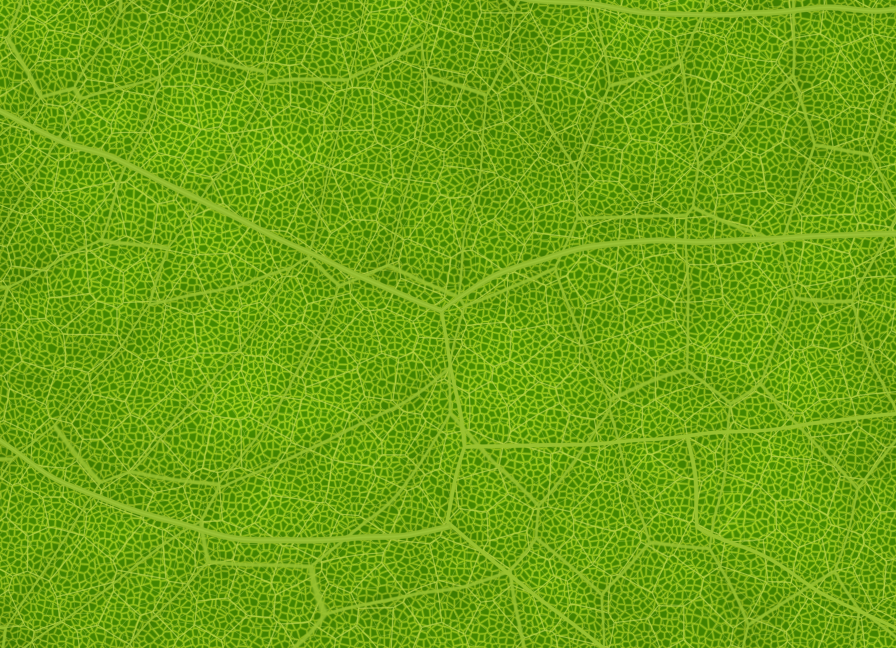
A Shadertoy shader for this texture:

```glsl
// Backlit green leaf: branching main veins over a nested network of ever finer veinlets.
#define NET_FREQ 92.0
#define AREOLE_FREQ 36.0
#define BRANCH_FREQ 16.0
#define RIB_FREQ vec2(6.2, 4.0)
#define JITTER 0.85
#define WOBBLE 0.012
#define DARK_GREEN vec3(0.265, 0.53, 0.004)
#define NET_GREEN vec3(0.62, 0.78, 0.12)
#define VEINLET_COLOR vec3(0.74, 0.84, 0.31)
#define RIB_COLOR vec3(0.60, 0.76, 0.19)
#define MAIN_COLOR vec3(0.57, 0.73, 0.18)

vec2 hash2(vec2 p) {
    p = vec2(dot(p, vec2(127.1, 311.7)), dot(p, vec2(269.5, 183.3)));
    return fract(sin(p) * 43758.5453);
}

vec2 noise2(vec2 p) {
    vec2 i = floor(p), f = fract(p);
    f = f * f * (3.0 - 2.0 * f);
    return mix(mix(hash2(i), hash2(i + vec2(1, 0)), f.x),
               mix(hash2(i + vec2(0, 1)), hash2(i + vec2(1, 1)), f.x), f.y);
}

vec2 rotate(vec2 p, float a) {
    float c = cos(a), s = sin(a);
    return vec2(c * p.x - s * p.y, s * p.x + c * p.y);
}

// Distance to the nearest Voronoi border, in cell units
float cellBorder(vec2 p) {
    vec2 base = floor(p), f = fract(p), nearCell = vec2(0), nearest = vec2(0);
    float best = 8.0;
    for (int y = -1; y <= 1; y++)
    for (int x = -1; x <= 1; x++) {
        vec2 cell = vec2(x, y);
        vec2 r = cell + 0.5 + JITTER * (hash2(base + cell) - 0.5) - f;
        float d = dot(r, r);
        if (d < best) { best = d; nearest = r; nearCell = cell; }
    }
    float border = 8.0;
    for (int y = -2; y <= 2; y++)
    for (int x = -2; x <= 2; x++) {
        vec2 cell = nearCell + vec2(x, y);
        vec2 r = cell + 0.5 + JITTER * (hash2(base + cell) - 0.5) - f;
        vec2 gap = r - nearest;
        if (dot(gap, gap) > 1e-5)
            border = min(border, dot(0.5 * (r + nearest), normalize(gap)));
    }
    return border;
}

float segment(vec2 p, vec2 a, vec2 b) {
    vec2 ab = b - a;
    return length(p - a - ab * clamp(dot(p - a, ab) / dot(ab, ab), 0.0, 1.0));
}

// Soft line of the given half width
float stroke(float d, float halfWidth) {
    float soft = 0.8 / iResolution.y;
    return 1.0 - smoothstep(halfWidth - soft, halfWidth + soft, d);
}

// Thick veins: a wide V across the middle and arcs above and below
float mainVeins(vec2 p) {
    float dx = p.x - 0.682;
    float rise = dx < 0.0 ? -0.45 * dx : 0.1 * (1.0 - exp(-9.0 * dx)) + 0.02 * dx;
    float d = abs(p.y - 0.523 - rise) * (dx < 0.0 ? 0.91 : 0.97);
    float lowArc = abs(p.y - 0.162 - 0.68 * (p.x - 0.48) * (p.x - 0.48));
    d = min(d, max(lowArc * 0.93, p.x - 0.687));
    float topArc = abs(p.y - 0.98 - 0.2 * (p.x - 1.155) * (p.x - 1.155));
    return min(d, max(topArc, 0.8 - p.x));
}

// Thinner links between the thick veins
float linkVeins(vec2 p) {
    vec2 fork = vec2(0.718, 0.312), foot = vec2(0.686, 0.199), knee = vec2(1.06, 0.325);
    float d = segment(p, vec2(0.682, 0.523), fork);
    d = min(d, segment(p, fork, foot));
    d = min(d, segment(p, foot, vec2(0.94, -0.01)));
    d = min(d, segment(p, fork, knee));
    d = min(d, segment(p, knee, vec2(1.42, 0.36)));
    d = min(d, segment(p, knee, vec2(1.08, 0.19)));
    return min(d, segment(p, vec2(1.08, 0.19), vec2(1.40, 0.02)));
}

void mainImage(out vec4 fragColor, in vec2 fragCoord) {
    vec2 uv = fragCoord / iResolution.y;
    vec2 p = uv + WOBBLE * (noise2(uv * 11.0) - 0.5);

    // Ribs lean to the right on the left side and stand upright on the right
    float lean = mix(0.7, 0.05, smoothstep(0.2, 0.9, p.x));
    vec2 ribSpace = vec2(p.x - lean * (p.y - 0.5), p.y) * RIB_FREQ;
    float rib = cellBorder(ribSpace + 3.7) / RIB_FREQ.x;
    float branch = cellBorder(rotate(p, 0.35) * BRANCH_FREQ) / BRANCH_FREQ;
    float areole = cellBorder(rotate(p, 0.9) * AREOLE_FREQ) / AREOLE_FREQ;
    float net = cellBorder(rotate(p, 0.2) * NET_FREQ);
    float mainVein = mainVeins(p), link = linkVeins(p);

    // Blade: dark pockets inside the finest mesh, with broad mottling
    vec3 color = mix(NET_GREEN, DARK_GREEN, smoothstep(-0.05, 0.29, net));
    float mottle = noise2(uv * 5.0).x + 0.6 * noise2(uv * 17.0).y - 0.8;
    color *= 1.0 + 0.11 * mottle;
    color *= 1.0 - 0.1 * exp(-min(mainVein, min(link, rib)) * 110.0);

    // Veins from fine to thick
    color = mix(color, VEINLET_COLOR, 0.42 * stroke(areole, 0.0005));
    color = mix(color, VEINLET_COLOR, 0.8 * stroke(branch, 0.0009));
    color = mix(color, RIB_COLOR, 0.9 * stroke(rib, 0.0018));
    color = mix(color, RIB_COLOR, stroke(link, 0.0029));
    color = mix(color, MAIN_COLOR, stroke(mainVein, 0.0044));
    color += 0.04 * stroke(mainVein, 0.0012);

    fragColor = vec4(color, 1.0);
}
```
